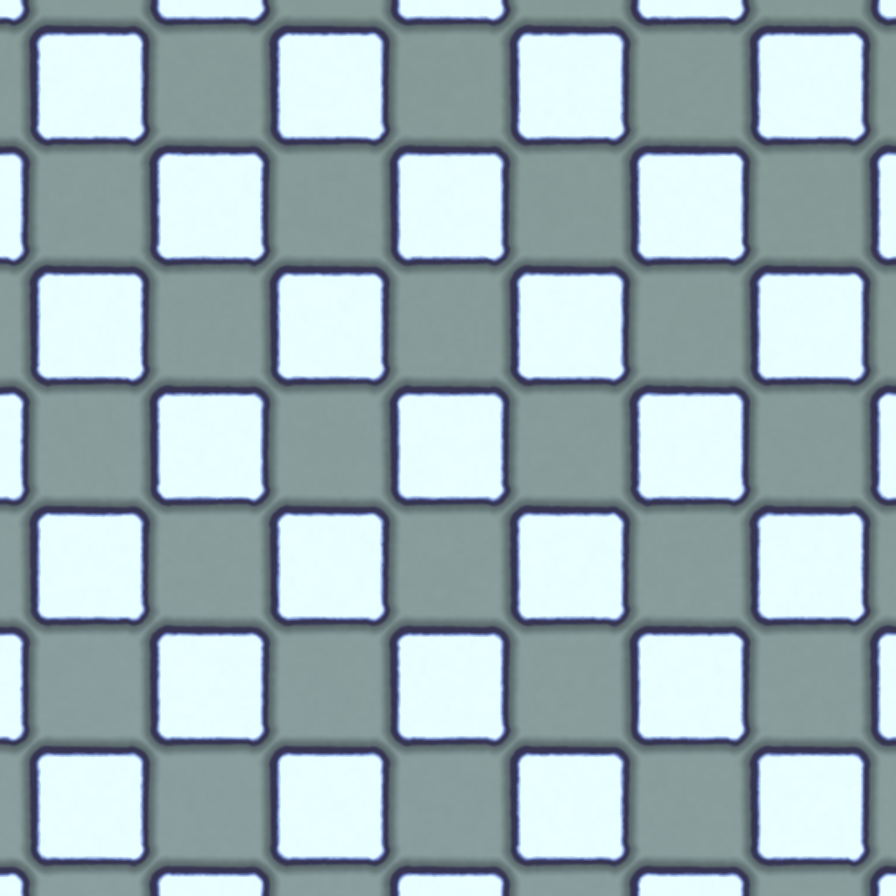
Write a WebGL 2 fragment shader that draws this pattern.

```glsl
#version 300 es
precision highp float;

#define PITCH 0.134
#define CENTER vec2(0.5028, 0.5018)
#define HALF_SIDE 0.0585
#define CORNER 0.0135
#define EAR 0.0014
#define ROUGHNESS 0.0016
#define SHADOW_SKEW 0.0010
#define GRAIN 0.014

uniform vec2 u_resolution;
out vec4 fragColor;

const vec3 WHITE = vec3(0.915, 1.0, 1.0);
const vec3 PALE_BLUE = vec3(0.65, 0.77, 0.93);
const vec3 BLUE = vec3(0.34, 0.39, 0.63);
const vec3 INK = vec3(0.215, 0.21, 0.32);
const vec3 SHADE = vec3(0.36, 0.42, 0.43);
const vec3 GRAY = vec3(0.53, 0.61, 0.605);

float hash(vec2 p) {
    vec3 q = fract(vec3(p.xyx) * 0.1031);
    q += dot(q, q.yzx + 33.33);
    return fract((q.x + q.y) * q.z);
}

float valueNoise(vec2 p) {
    vec2 i = floor(p), f = fract(p);
    f = f * f * (3.0 - 2.0 * f);
    return mix(mix(hash(i), hash(i + vec2(1, 0)), f.x),
               mix(hash(i + vec2(0, 1)), hash(i + vec2(1, 1)), f.x), f.y);
}

// Rounded square whose corners swell slightly, most at the lower right
float padDistance(vec2 p) {
    vec2 a = abs(p);
    vec2 q = a - HALF_SIDE + CORNER;
    float d = length(max(q, 0.0)) + min(max(q.x, q.y), 0.0) - CORNER;
    float nearCorner = smoothstep(0.68, 0.86, min(a.x, a.y) / HALF_SIDE);
    float lowerRight = step(0.0, p.x) * step(p.y, 0.0);
    return d - EAR * nearCorner * (0.7 + lowerRight);
}

// Edge ramp never narrower than one pixel
float ramp(float a, float b, float x, float pixel) {
    float m = 0.5 * (a + b), w = max(0.5 * (b - a), 0.5 * pixel);
    return smoothstep(m - w, m + w, x);
}

void main() {
    float pixel = 1.0 / min(u_resolution.x, u_resolution.y);
    vec2 uv = gl_FragCoord.xy * pixel;
    vec2 pos = uv - CENTER;
    vec2 cell = floor(pos / PITCH + 0.5);

    // Nearest pad on the checkerboard; x: rim, y: skewed shadow
    vec2 d = vec2(1.0);
    for (int j = -1; j <= 1; j++) {
        for (int i = -1; i <= 1; i++) {
            vec2 id = cell + vec2(i, j);
            if (mod(id.x + id.y, 2.0) > 0.5) continue;
            vec2 p = pos - id * PITCH;
            float rim = padDistance(p);
            float skew = dot(p, vec2(-1, 1)) / max(length(p), 0.001);
            d = min(d, vec2(rim, rim - SHADOW_SKEW * skew));
        }
    }

    // Ragged edge
    float ragged = 0.65 * valueNoise(uv * 130.0 + 40.0) + 0.35 * valueNoise(uv * 260.0 + 90.0) - 0.5;
    d += ROUGHNESS * ragged * vec2(1.0, 0.8);

    // Soft substrate, slightly greener towards the top right
    float tilt = dot(uv - 0.5, vec2(0.4, 0.8));
    vec3 substrate = GRAY - tilt * vec3(0.016, 0.012, 0.030);

    // Layers from the pad outwards
    vec3 col = WHITE;
    col = mix(col, PALE_BLUE, ramp(-0.0038, -0.0012, d.x, pixel));
    col = mix(col, BLUE, ramp(-0.0018, 0.0008, d.x, pixel));
    col = mix(col, INK, ramp(0.0002, 0.0026, d.x, pixel));
    col = mix(col, SHADE, ramp(0.0050, 0.0098, d.y, pixel));
    col = mix(col, substrate, ramp(0.0082, 0.0215, d.y, pixel));

    // Fine grain
    float grain = valueNoise(uv * 190.0) + valueNoise(uv * 80.0 + 17.0) - 1.0;
    col += GRAIN * 0.5 * grain;

    fragColor = vec4(clamp(col, 0.0, 1.0), 1.0);
}
```
